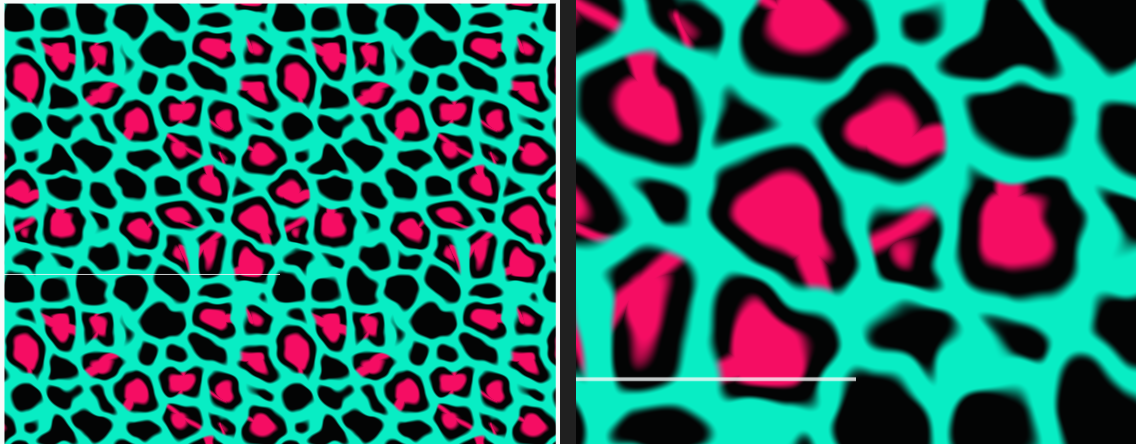
Left, the full canvas; right, a detail of the centre.
A WebGL 2 fragment shader for this pattern:

```glsl
#version 300 es
precision highp float;
// Leopard print: a repeating tile of jittered, weighted Voronoi cells is shrunk
// and rounded into black spots. Large cells become rosettes with a pink heart
// that breaks out through a notch; a thin white margin frames the cloth.

uniform vec2 u_resolution;
out vec4 fragColor;

const vec3 TEAL  = vec3(0.03, 0.93, 0.77);
const vec3 BLACK = vec3(0.01, 0.015, 0.015);
const vec3 PINK  = vec3(0.96, 0.05, 0.39);
const vec3 WHITE = vec3(0.97, 0.98, 0.98);

const vec2 GRID = vec2(7.0, 8.0);          // spots per tile
const float TILE_HEIGHT = 0.61;            // in canvas heights
const float SOFTNESS = 0.006;              // edge blur in tile units
const float TAU = 6.2831853;

float hash(vec2 p) {
  return fract(sin(dot(p, vec2(127.1, 311.7))) * 43758.5453);
}

// Value noise that repeats after the given whole number of steps.
float tileNoise(vec2 p, float period, float seed) {
  vec2 i = floor(p), f = fract(p);
  f = f * f * (3.0 - 2.0 * f);
  vec2 lo = mod(i, period) + seed, hi = mod(i + 1.0, period) + seed;
  return mix(mix(hash(lo), hash(vec2(hi.x, lo.y)), f.x),
             mix(hash(vec2(lo.x, hi.y)), hash(hi), f.x), f.y);
}

vec2 wobble(vec2 p, float freq, float amount) {
  vec2 n = vec2(tileNoise(p * freq, freq, 3.0), tileNoise(p * freq, freq, 61.0));
  return p + (n - 0.5) * amount;
}

// Random value of a cell, identical in every tile.
float cellRandom(vec2 id, float seed) {
  return hash(mod(id, GRID) + seed);
}

float isRosette(vec2 id) {
  return step(cellRandom(id, 17.0), 0.42);
}

float cellWeight(vec2 id) {
  return 0.005 * isRosette(id) + 0.002 * cellRandom(id, 29.0);
}

// Shortens distances along the falling diagonal, so spots stretch that way.
vec2 alongGrain(vec2 d) {
  vec2 grain = normalize(vec2(0.75, -0.65));
  return d - 0.2 * grain * dot(d, grain);
}

vec2 toCentre(vec2 p, vec2 id) {
  vec2 jitter = vec2(cellRandom(id, 5.0), cellRandom(id, 11.0)) - 0.5;
  return alongGrain((id + 0.5 + 0.7 * jitter) / GRID - p);
}

vec2 nearestCell(vec2 p) {
  vec2 base = floor(p * GRID), best = base;
  float bestPower = 1e3;
  for (int y = -2; y <= 2; y++)
    for (int x = -2; x <= 2; x++) {
      vec2 id = base + vec2(x, y);
      vec2 d = toCentre(p, id);
      float power = dot(d, d) - cellWeight(id);
      if (power < bestPower) { bestPower = power; best = id; }
    }
  return best;
}

// Smooth distance from p to the border of its own cell.
float borderDistance(vec2 p, vec2 own, float sharpness) {
  vec2 d0 = toCentre(p, own);
  float power0 = dot(d0, d0) - cellWeight(own), sum = 0.0;
  for (int y = -2; y <= 2; y++)
    for (int x = -2; x <= 2; x++) {
      if (x == 0 && y == 0) continue;
      vec2 id = own + vec2(x, y);
      vec2 d = toCentre(p, id);
      float power = dot(d, d) - cellWeight(id);
      float border = (power - power0) / (2.0 * max(length(d - d0), 0.02));
      sum += exp(-sharpness * border);
    }
  return -log(sum) / sharpness;
}

float segmentDistance(vec2 p, vec2 a, vec2 b) {
  vec2 ab = b - a;
  return length(p - a - ab * clamp(dot(p - a, ab) / dot(ab, ab), 0.0, 1.0));
}

float cover(float depth) {
  return smoothstep(-SOFTNESS, SOFTNESS, depth);
}

vec3 leopard(vec2 p) {
  p = wobble(wobble(p, 9.0, 0.03), 22.0, 0.022);
  vec2 id = nearestCell(p);
  float gap = mix(0.008, 0.015, cellRandom(id, 37.0));
  float depth = borderDistance(p, id, 110.0) - gap;

  // Opening from the heart to one side, or to both.
  float angle = TAU * cellRandom(id, 43.0);
  vec2 tip = 0.12 * vec2(cos(angle), sin(angle));
  vec2 tail = -tip * step(0.65, cellRandom(id, 53.0));
  float opening = segmentDistance(-toCentre(p, id), tail, tip);
  float width = mix(0.002, 0.017, cellRandom(id, 59.0));
  float dent = 0.016 * cellRandom(id, 71.0) * smoothstep(0.04, 0.0, opening);

  float heart = max(depth - 0.024, width - opening);
  vec3 spot = mix(BLACK, PINK, cover(heart) * isRosette(id));
  return mix(TEAL, spot, cover(depth - dent));
}

void main() {
  vec2 uv = gl_FragCoord.xy / u_resolution;
  vec3 color = leopard(gl_FragCoord.xy / u_resolution.y / TILE_HEIGHT);

  // White margin on three sides and a faint seam across the left half.
  float inset = min(min(uv.x - 0.008, 0.9925 - uv.x), 0.992 - uv.y);
  float seam = smoothstep(0.0022, 0.0006, abs(uv.y - 0.382)) * step(uv.x, 0.5);
  color = mix(color, WHITE, 0.8 * seam);
  color = mix(WHITE, color, smoothstep(-0.0015, 0.0015, inset));
  fragColor = vec4(color, 1.0);
}
```
